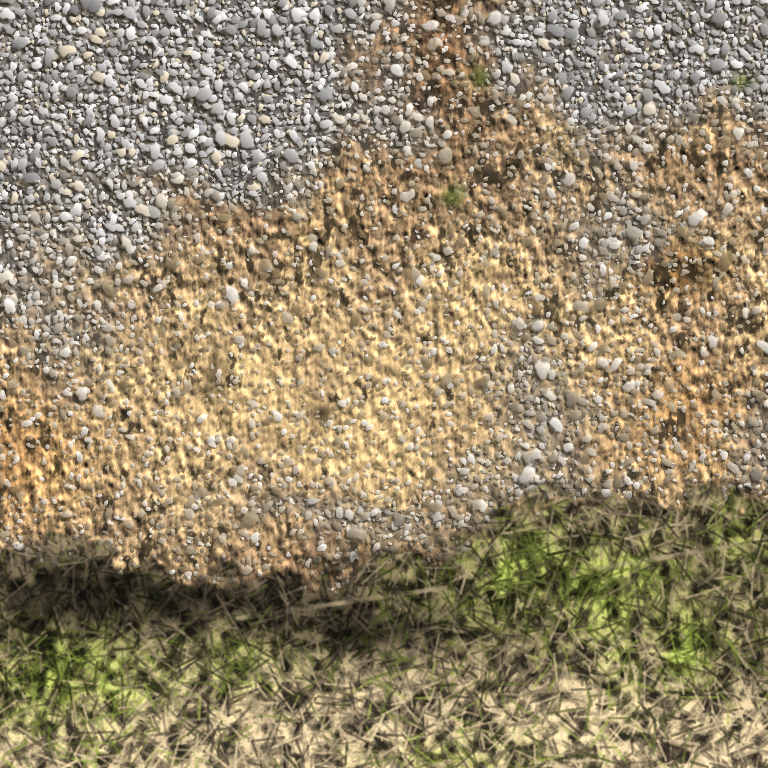
Reproduce this texture procedurally as a WebGL 2 fragment shader.

```glsl
#version 300 es
precision highp float;
uniform vec2 u_resolution;
out vec4 fragColor;

#define STONE_LAYERS 4
#define BLADE_LAYERS 14
#define STONE_FREQ 135.
#define BLADE_FREQ 25.
#define RELIEF 2.3
#define SUN vec2(.6, .8)

const vec3 TAN = vec3(.87, .74, .53), EARTH = vec3(.66, .55, .42);
const vec3 OCHRE = vec3(.8, .57, .32), UMBER = vec3(.45, .32, .22);
const vec3 PALE = vec3(.9, .89, .88), SHADE = vec3(.17, .15, .11);
const vec3 STRAW = vec3(.76, .68, .54), LEAF = vec3(.5, .56, .24);

vec3 hash3(vec2 p) {
  vec3 q = fract(p.xyx * vec3(.1031, .103, .0973));
  q += dot(q, q.yxz + 33.33);
  return fract((q.xxy + q.yzz) * q.zyx);
}

float noise(vec2 p) {
  vec2 i = floor(p), f = smoothstep(0., 1., fract(p)), e = vec2(1, 0);
  return mix(mix(hash3(i).x, hash3(i + e).x, f.x),
    mix(hash3(i + e.yx).x, hash3(i + e.xx).x, f.x), f.y);
}

float fbm(vec2 p) {
  float sum = 0., amp = .53;
  for (int i = 0; i < 4; i++) {
    sum += amp * noise(p);
    p = mat2(1.6, 1.2, -1.2, 1.6) * p + 7.3;
    amp *= .5;
  }
  return sum;
}

mat2 rotation(float a) { return mat2(cos(a), sin(a), -sin(a), cos(a)); }

float blob(vec2 p, float x, float y, float rx, float ry) {
  vec2 q = (p - vec2(x, y)) / vec2(rx, ry);
  return exp(-dot(q, q));
}

float segment(vec2 p, vec2 a, vec2 b) {
  vec2 d = b - a;
  return length(p - a - d * clamp(dot(p - a, d) / dot(d, d), 0., 1.));
}

// Coverage of the gravel beds and pebble drifts
float gravelCover(vec2 p) {
  vec2 w = p + .2 * (vec2(fbm(p * 13.), fbm(p * 13. + 40.)) - .5);
  float left = min(w.y - .67 - .27 * w.x, .44 - .9 * w.x);
  float right = min(w.y - .855, w.x - .635);
  float drift = blob(w, .8, .72, .06, .07) + blob(w, .73, .47, .07, .07)
    + blob(w, .71, .37, .14, .035) + blob(w, .98, .42, .08, .04)
    + blob(w, .05, .6, .09, .09) + blob(w, .43, .32, .13, .035) + blob(w, .04, .29, .08, .03);
  return min(smoothstep(-.07, .06, max(left, right)) + .6 * drift, 1.);
}

// Scattered stones: x mask, y light, z tint seed, w cast shadow
vec4 stones(vec2 p, float density) {
  vec4 result = vec4(0);
  float nearest = 9., warp = .8 * noise(p * 2.7) - .4;
  for (int k = 0; k < 9; k++) {
    vec2 c = floor(p) + vec2(k % 3 - 1, k / 3 - 1);
    vec3 h = hash3(c);
    if (h.z > density) continue;
    vec2 r = p - c - .15 - .7 * h.xy, stretch = vec2(1, 1.2 + .6 * h.y);
    mat2 turn = rotation(h.x * 6.28);
    float size = .36 + .28 * fract(h.y * 7.1);
    float d = length(turn * r * stretch) / size + warp;
    float s = length(turn * (r + SUN * .3) * stretch) / size + warp;
    result.w = max(result.w, 1. - smoothstep(.6, 1.2, s));
    if (d < nearest) {
      nearest = d;
      result.xyz = vec3(1. - smoothstep(.65, 1.1, d),
        .95 + .25 * dot(r, SUN) / size, fract(h.x * 13.7 + h.y * 5.3));
    }
  }
  return result;
}

// Bare earth with lit clods, ochre stains, pits and a crack
vec3 soil(vec2 p) {
  float smoothArea = blob(p, .45, .47, .4, .2);
  vec3 col = mix(EARTH, TAN, clamp(.75 * smoothArea + 1.6 * fbm(p * 12.) - .6, 0., 1.));
  float stain = blob(p, .02, .4, .1, .1) + blob(p, .88, .45, .1, .09);
  col = mix(col, OCHRE, .5 * stain);
  float brown = blob(p, .55, .92, .11, .13) + .5 * blob(p, .93, .81, .12, .06)
    + .6 * blob(p, .45, .27, .16, .04) + .3 * blob(p, .4, .74, .3, .07);
  col = mix(col, UMBER, .65 * min(brown, 1.));
  col = mix(col, OCHRE * .6, .9 * blob(p, .88, .65, .055, .035));
  vec2 q = p * vec2(105, 72);
  col *= 1. + RELIEF * (1. - .4 * smoothArea) * (fbm(q) - fbm(q + SUN * .5));
  float pits = smoothstep(.53, .69, fbm(p * vec2(80, 52) + 9.) - .13 * smoothArea);
  pits += .8 * (blob(p, .28, .51, .014, .03) + blob(p, .42, .46, .011, .02)
    + blob(p, .905, .64, .018, .015) + blob(p, .568, .57, .004, .05));
  return mix(col, SHADE, .75 * min(pits, 1.));
}

float greenCover(vec2 p) {
  float g = blob(p, .08, .12, .13, .07) + blob(p, .72, .25, .16, .07)
    + blob(p, .87, .15, .07, .06) + .7 * blob(p, .32, .14, .1, .04)
    + .7 * blob(p, .98, .29, .06, .08) + .5 * blob(p, .6, .02, .12, .03);
  return clamp(g * (1.8 * fbm(p * 20.) - .05), 0., 1.);
}

// Tangled blades over leafy clumps and dark ground
vec3 grass(vec2 p) {
  float green = greenCover(p), clump = smoothstep(.2, .8, fbm(p * 75.));
  float dry = 1. - smoothstep(.03, .21, p.y + .16 * fbm(p * 9.) - .08);
  float dark = blob(p, .14, .225, .27, .05) + .6 * blob(p, .49, .18, .12, .05);
  float light = 1. - .65 * min(dark * (.4 + 1.2 * fbm(p * 24.)), 1.);
  vec3 col = mix(SHADE * 1.8, STRAW, .25 + .5 * dry) * (.3 + 1.4 * clump);
  col = mix(col, LEAF * (.2 + 1.6 * clump), .75 * green) * light;
  for (int i = 0; i < BLADE_LAYERS; i++) {
    vec2 q = rotation(float(i) * 2.4) * p * BLADE_FREQ + float(i) * 17.3;
    for (int k = 0; k < 9; k++) {
      vec2 c = floor(q) + vec2(k % 3 - 1, k / 3 - 1);
      vec3 h = hash3(c + 50.);
      vec2 reach = rotation(h.z * 6.28) * vec2(.2 + .4 * h.x, 0);
      float d = segment(q - c - h.xy, -reach, reach);
      float tone = (.2 + 1.1 * fract(h.x * 9.7 + h.y * 3.1)) * light * (.85 + .25 * dry);
      vec3 blade = mix(STRAW, LEAF, step(h.y, .15 + .75 * green)) * tone;
      col = mix(col, blade, .55 - .55 * smoothstep(.01, .075, d));
    }
  }
  float stalk = min(segment(p, vec2(.31, .195), vec2(.58, .235)),
    segment(p, vec2(.75, .255), vec2(.96, .29)));
  return mix(col, STRAW * .9, noise(p * 70.) * (1. - smoothstep(.001, .005, stalk)));
}

void main() {
  vec2 p = gl_FragCoord.xy / u_resolution;
  float gravel = gravelCover(p), freq = STONE_FREQ;
  vec3 col = mix(soil(p), PALE * (.1 + .8 * fbm(p * 90.)), .8 * gravel);

  // Pebbles, fine to coarse
  for (int i = 0; i < STONE_LAYERS; i++) {
    float coarse = float(i) / float(STONE_LAYERS - 1);
    vec4 s = stones(p * freq + float(i) * 31.7,
      mix(.26 - .23 * coarse, .85 - .6 * coarse, gravel));
    vec3 bed = mix(PALE, STRAW, .6 * step(.88, s.z));
    vec3 tint = mix(mix(TAN, PALE, s.z), bed, gravel);
    col = mix(col, SHADE, s.w * mix(.4, .7, gravel));
    col = mix(col, tint * s.y * (.68 + .5 * s.z), s.x * mix(.75, .95, gravel));
    freq *= .72;
  }

  // Small weeds on the bank
  float weed = blob(p, .59, .745, .015, .014) + blob(p, .625, .9, .013, .014)
    + blob(p, .97, .895, .014, .01);
  col = mix(col, LEAF * (1.4 * fbm(p * 80.)), .7 * weed);

  // Ragged grass border with a shaded lip
  float border = .285 - .04 * smoothstep(0., .25, p.x) + .09 * smoothstep(.48, .72, p.x) + .02 * p.x;
  float above = p.y - border + .09 * fbm(p * 30.) + .03 * noise(p * 90.) - .06;
  col *= .65 + .35 * smoothstep(0., .03, above);
  col = mix(grass(p), col, smoothstep(-.01, .012, above));
  fragColor = vec4(clamp(col, 0., 1.), 1);
}
```
